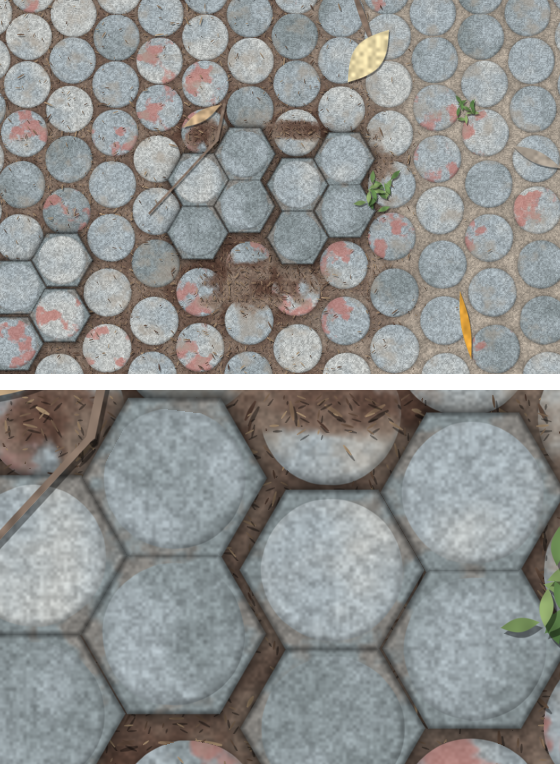
Top, the full canvas; bottom, a detail of the centre.
Write a Shadertoy shader that draws this texture.

```glsl
// Worn pavement of round-topped hexagonal blocks with soil, litter and weeds.
#define COLUMN_PITCH 0.1215
#define ROW_PITCH 0.125
#define DISC_RADIUS 0.0615
#define HEX_APOTHEM 0.0715
#define JITTER 0.006
#define GRAIN 0.2
#define CHIPS 0.75

const vec3 STONE = vec3(0.63, 0.67, 0.69), PALE = vec3(0.74, 0.75, 0.74);
const vec3 SLATE = vec3(0.51, 0.55, 0.56), SAND = vec3(0.65, 0.61, 0.56);
const vec3 SOIL = vec3(0.51, 0.44, 0.39), PEAT = vec3(0.35, 0.26, 0.22);
const vec3 STRAW = vec3(0.78, 0.67, 0.53), PAINT = vec3(0.74, 0.42, 0.38);

float hash(vec2 p) { return fract(sin(dot(p, vec2(127.1, 311.7))) * 43758.5); }

float noise(vec2 p) {
  vec2 i = floor(p), f = fract(p), e = vec2(1, 0);
  f *= f * (3.0 - 2.0 * f);
  return mix(mix(hash(i), hash(i + e), f.x), mix(hash(i + e.yx), hash(i + 1.0), f.x), f.y);
}

float fbm(vec2 p) {
  float sum = 0.0, amp = 0.53;
  for (int i = 0; i < 4; i++) { sum += amp * noise(p); p = p * 2.03 + 17.3; amp *= 0.5; }
  return sum;
}

float cover(float d) { float px = 1.0 / iResolution.y; return 1.0 - smoothstep(-px, px, d); }

float blob(vec2 p, float x, float y, float w, float h) {
  p = (p - vec2(x, y)) / vec2(w, h);
  return exp(-dot(p, p));
}

// Strip between two ends; taper 1 gives a leaf, 0 a twig
float strip(vec2 p, vec4 ends, float width, float taper) {
  vec2 d = ends.zw - ends.xy, q = p - ends.xy;
  float t = clamp(dot(q, d) / dot(d, d), 0.0, 1.0);
  return cover(length(q - d * t) - width * mix(1.0, sin(3.14 * t), taper));
}

// Strip with its shadow
void lay(inout vec3 col, vec2 p, vec4 ends, float width, float taper, vec3 tint) {
  col *= 1.0 - 0.4 * strip(p + vec2(-0.003, 0.005), ends, width, taper);
  col = mix(col, tint * (0.82 + 0.35 * noise(p * 90.0)), strip(p, ends, width, taper));
}

// Four-disc blocks above the soil: xy shift, z 1 if lifted
vec3 lifted(vec2 cell) {
  float block = floor(cell.x / 2.0);
  if (block == 0.0 && abs(cell.y - 5.5) < 1.0) return vec3(-0.005, 0.012, 1);
  if (abs(cell.y - 3.5) > 1.0) return vec3(0);
  if (block == 2.0) return vec3(-0.013, 0.013, 1);
  return block == 3.0 ? vec3(0.003, 0, 1) : vec3(0);
}

float spread(float y) { return 1.0 + 0.075 * (0.9 - y); }

// Staggered columns that widen toward the bottom
vec2 cellCentre(vec2 cell) {
  float row = cell.y - 0.5 * mod(cell.x, 2.0), d = cell.x - 5.6;
  float y = 0.902 - row * (ROW_PITCH + 0.0023 * row);
  return vec2(0.742 + d * (COLUMN_PITCH + 0.0006 * d) * spread(y), y);
}

void mainImage(out vec4 fragColor, in vec2 fragCoord) {
  vec2 p = fragCoord / iResolution.y, id, offset;
  float rough = fbm(p * 26.0), grain = 1.0 + GRAIN * (noise(p * 330.0) + noise(p * 170.0) - 1.0);

  // Nearest disc and lifted hexagon
  float down = 0.902 - p.y, row = down / (ROW_PITCH + 0.0175 * down);
  float d0 = (p.x - 0.742) / (COLUMN_PITCH * spread(p.y));
  float column = round(5.6 + d0 - 0.005 * d0 * d0);
  float disc = 1.0, hexagon = 1.0, raised = 0.0;
  for (int i = 0; i < 9; i++) {
    float c = column + float(i % 3 - 1);
    vec2 cell = vec2(c, round(row + 0.5 * mod(c, 2.0)) + float(i / 3 - 1));
    vec3 lift = lifted(cell);
    vec2 wobble = JITTER * (vec2(hash(cell), hash(cell + 7.7)) - 0.5) * (1.0 - lift.z);
    vec2 q = p - cellCentre(cell) - lift.xy - wobble, a = abs(q);
    float d = length(q) - DISC_RADIUS - 0.004 * (1.0 - p.y);
    if (d < disc) { disc = d; id = cell; offset = q; raised = lift.z; }
    if (lift.z > 0.5) hexagon = min(hexagon, max(a.y, 0.866 * a.x + 0.5 * a.y) - HEX_APOTHEM);
  }
  disc += 0.003 * (rough - 0.5);
  float top = cover(disc);

  // Soil and sand in the joints
  float heap = blob(p, 0.68, 0.25, 0.2, 0.085) + blob(p, 0.55, 0.64, 0.07, 0.05)
    + blob(p, 0.8, 0.655, 0.11, 0.035) + 0.55 * blob(p, 1.02, 0.56, 0.07, 0.13);
  float buried = smoothstep(0.42, 0.72, heap + 0.9 * (rough - 0.5));
  float earth = 1.0 - smoothstep(0.5, 0.95, p.x + 0.5 * fbm(p * 7.0) - 0.5);
  earth = clamp(earth * (0.45 + 0.7 * rough) + heap, 0.0, 1.0);
  vec3 soil = mix(PEAT, SOIL, smoothstep(0.3, 0.7, rough)) * grain;
  vec3 col = mix(SAND * (0.85 + 0.3 * rough) * grain, soil, earth);
  col *= 1.0 - 0.25 * exp(-max(disc, 0.0) / 0.004);

  // Stone tops: tone, paint stains, dust and rim
  float tone = hash(id + 1.9) + 1.2 * fbm(p * 13.0 + id) - 1.1;
  vec3 stone = mix(STONE, PALE, smoothstep(0.0, 0.6, tone));
  stone = mix(stone, SLATE, smoothstep(0.05, 0.65, -tone)) * grain;
  float stain = step(0.7, hash(id + 5.3)) * smoothstep(0.53, 0.68, fbm(p * 24.0 + id * 3.7));
  stone = mix(stone, PAINT, 0.6 * stain);
  stone = mix(stone, SAND, 0.6 * smoothstep(0.5, 0.85, rough + 0.35 * heap) * (1.0 - raised));
  float facing = dot(normalize(offset + 1e-5), vec2(-0.5, 0.86));
  stone *= 1.0 + (0.12 * facing - 0.13) * smoothstep(-0.008, 0.0, disc);
  col = mix(col, stone, top * (1.0 - raised));
  col = mix(col, soil, buried * 0.95);

  // Wood chips, densest on soil
  for (float k = 0.0; k < 3.0; k++) {
    float scale = 27.0 + 19.0 * k;
    vec2 g = p * scale + 5.3 * k, cell = floor(g);
    if (hash(cell + 9.4) > CHIPS * earth * mix(1.0, 0.12 + buried, top)) continue;
    float angle = 6.28 * hash(cell + 2.2);
    vec2 dir = vec2(cos(angle), sin(angle)) * (0.08 + 0.22 * hash(cell + 6.1));
    vec3 tint = mix(PEAT, STRAW, hash(cell + 3.3));
    lay(col, (fract(g) - 0.5) / scale, vec4(-dir, dir) / scale, 0.05 / scale, 0.5, tint);
  }

  // Lifted blocks with sides and shadow
  col *= 1.0 - 0.5 * exp(-max(hexagon, 0.0) / 0.01);
  vec3 side = mix(SLATE, SOIL, 0.45 * smoothstep(0.5, 0.7, rough)) * grain;
  side *= 1.0 - 0.4 * smoothstep(-0.006, 0.0, hexagon);
  col = mix(col, mix(side, stone, top * raised), cover(hexagon));

  // Twigs, then leaves
  lay(col, p, vec4(0.6, 0.72, 0.58, 0.625), 0.004, 0.0, SOIL);
  lay(col, p, vec4(0.58, 0.625, 0.4, 0.43), 0.003, 0.0, SOIL);
  lay(col, p, vec4(0.99, 0.9, 0.95, 1.01), 0.008, 0.3, SOIL);
  lay(col, p, vec4(0.93, 0.78, 1.04, 0.92), 0.04, 1.0, vec3(0.9, 0.84, 0.66));
  lay(col, p, vec4(1.23, 0.22, 1.26, 0.04), 0.012, 1.0, vec3(0.88, 0.64, 0.25));
  lay(col, p, vec4(1.37, 0.61, 1.5, 0.55), 0.016, 1.0, SAND);
  lay(col, p, vec4(0.49, 0.66, 0.59, 0.72), 0.014, 1.0, STRAW);

  // Weed tufts: blades at hashed angles
  for (int i = 0; i < 28; i++) {
    vec2 seed = vec2(i, 0.5);
    vec3 tuft = i < 16 ? vec3(1.015, 0.475, 0.07) : vec3(1.25, 0.705, 0.05);
    float angle = 6.28 * hash(seed);
    vec2 root = vec2(hash(seed + 1.3), 1.4 * hash(seed + 2.7)) - vec2(0.5, 0.7);
    vec4 ends = vec4(root, root + 0.5 * vec2(cos(angle), sin(angle))) * tuft.z;
    lay(col, p - tuft.xy, ends, 0.09 * tuft.z, 1.0, mix(vec3(0.3, 0.45, 0.25), vec3(0.56, 0.65, 0.42), hash(seed + 4.1)));
  }
  fragColor = vec4(col, 1);
}
```
